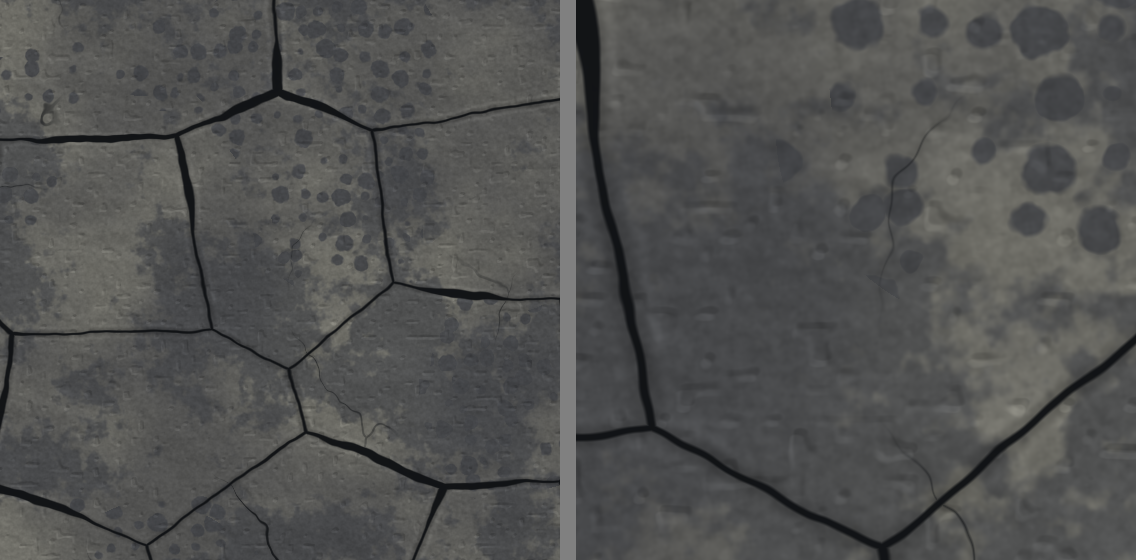
Left: the whole. Right: its middle third, enlarged.
This texture is drawn by a WebGL 2 fragment shader. Its source:

```glsl
#version 300 es
precision highp float;

uniform vec2 u_resolution;
out vec4 fragColor;

const vec3 OLIVE = vec3(0.430, 0.427, 0.400);
const vec3 STONE = vec3(0.325, 0.325, 0.320);
const vec3 SLATE = vec3(0.250, 0.257, 0.272);
const vec3 GAP = vec3(0.060, 0.068, 0.078);

// Integer hash: two random values per lattice point
vec2 hash2(vec2 cell, uint seed) {
  uvec2 v = uvec2(ivec2(cell)) * 1664525u + 1013904223u + seed * 7919u;
  v.x += v.y * 1664525u;
  v.y += v.x * 1664525u;
  v ^= v >> 16u;
  v.x += v.y * 1664525u;
  v.y += v.x * 1664525u;
  v ^= v >> 16u;
  return vec2(v & 65535u) / 65535.0;
}

float noise(vec2 p, uint seed) {
  vec2 i = floor(p), f = fract(p);
  f = f * f * (3.0 - 2.0 * f);
  float low = mix(hash2(i, seed).x, hash2(i + vec2(1, 0), seed).x, f.x);
  float high = mix(hash2(i + vec2(0, 1), seed).x, hash2(i + vec2(1, 1), seed).x, f.x);
  return mix(low, high, f.y);
}

float fbm(vec2 p, int octaves, uint seed) {
  float sum = 0.0, total = 0.0, amp = 0.5;
  for (int k = 0; k < octaves; k++) {
    sum += amp * noise(p, seed + uint(k));
    total += amp;
    amp *= 0.55;
    p = mat2(1.6, 1.2, -1.2, 1.6) * p + 3.7;
  }
  return sum / total;
}

// Jittered seed of a staggered lattice
vec2 slabSeed(vec2 cell, float jitter, uint seed) {
  float stagger = 0.5 * mod(cell.y, 2.0);
  return cell + 0.5 + vec2(stagger, 0.0) + jitter * (hash2(cell, seed) - 0.5);
}

// Distance to the nearest slab border (x) and a random slab tone (y)
vec2 slabs(vec2 p, float jitter, uint seed) {
  vec2 base = floor(p), nearCell = base, nearSeed = p;
  float nearest = 1e3, border = 1e3;
  for (int y = -2; y <= 2; y++)
  for (int x = -2; x <= 2; x++) {
    vec2 cell = base + vec2(x, y);
    vec2 s = slabSeed(cell, jitter, seed);
    float d = distance(s, p);
    if (d < nearest) { nearest = d; nearCell = cell; nearSeed = s; }
  }
  for (int y = -2; y <= 2; y++)
  for (int x = -2; x <= 2; x++) {
    vec2 cell = nearCell + vec2(x, y);
    if (cell == nearCell) continue;
    vec2 s = slabSeed(cell, jitter, seed);
    border = min(border, dot(0.5 * (s + nearSeed) - p, normalize(s - nearSeed)));
  }
  return vec2(border, hash2(nearCell, seed + 50u).x);
}

// Round lichen blots, kept only where density is high
float blots(vec2 p, float density, float ragged) {
  float cover = 0.0;
  for (int y = -1; y <= 1; y++)
  for (int x = -1; x <= 1; x++) {
    vec2 cell = floor(p) + vec2(x, y);
    vec2 pick = hash2(cell, 71u);
    vec2 center = cell + 0.2 + 0.6 * hash2(cell, 72u);
    float radius = mix(0.16, 0.46, pick.y) + 0.3 * (ragged - 0.5);
    float blot = 1.0 - smoothstep(radius - 0.06, radius + 0.06, distance(p, center));
    cover = max(cover, blot * step(pick.x, density));
  }
  return cover;
}

float relief(vec2 p) {
  float pits = smoothstep(0.76, 0.92, noise(p * vec2(75.0, 110.0), 31u));
  return 0.9 * fbm(p * vec2(7.0, 10.0), 6, 21u) - 0.10 * pits;
}

float line(float d, float halfWidth, float soft) {
  return 1.0 - smoothstep(halfWidth - soft, halfWidth + soft, d);
}

void main() {
  vec2 p = gl_FragCoord.xy / u_resolution.y;
  float soft = max(1.0 / u_resolution.y, 0.0012);
  vec2 wobble = vec2(fbm(p * 9.0, 4, 1u), fbm(p * 9.0, 4, 9u)) - 0.5;

  // Slab joints and finer broken cracks
  vec2 slab = slabs((p + 0.022 * wobble) * vec2(2.35, 3.1) + vec2(0.3, 0.55), 0.62, 3u);
  float joint = slab.x / 2.75;
  float crack = slabs((p + 0.12 * wobble) * vec2(3.1, 2.4) + 5.3, 0.9, 14u).x / 2.75;
  float opening = smoothstep(0.45, 0.8, noise(p * 6.0, 41u));
  float broken = smoothstep(0.50, 0.66, noise(p * 4.5, 43u));

  // Weathered stone tone
  float broad = fbm(p * 3.2 + 8.0, 5, 51u) + 0.16 * (slab.y - 0.5);
  vec3 color = mix(STONE, OLIVE, smoothstep(0.28, 0.66, broad));

  // Lichen films and blots
  float ragged = fbm(p * 60.0, 3, 61u);
  float film = fbm(p * 5.5 + 2.0, 6, 64u) + 0.28 * (ragged - 0.5);
  float density = 0.75 * smoothstep(0.46, 0.68, noise(p * 3.4 + 4.0, 67u));
  float lichen = 0.65 * smoothstep(0.50, 0.62, film);
  lichen = max(lichen, 0.85 * blots(p * 27.0, density, ragged));
  color = mix(color, SLATE, lichen);

  // Raking light, pits and grain
  float slope = relief(p) - relief(p + vec2(0.0025, 0.004));
  float grain = fbm(p * 190.0, 2, 81u) - 0.5;
  color *= 1.0 + clamp(1.3 * slope, -0.3, 0.2) + 0.16 * grain;

  // Worn lips, shaded borders and dark gaps
  float lip = line(abs(joint - 0.011), 0.003, 0.003) * noise(p * 14.0, 91u);
  color *= 1.0 + 0.14 * lip - 0.22 * line(joint, 0.005, 0.009);
  color *= 1.0 - 0.18 * broken * line(crack, 0.003, 0.008);
  float gap = line(joint, mix(0.0022, 0.0075, opening), soft);
  float hairline = broken * line(crack, mix(0.0008, 0.0032, opening), soft);
  color = mix(color, GAP, max(0.96 * gap, 0.8 * hairline));

  fragColor = vec4(color, 1.0);
}
```
